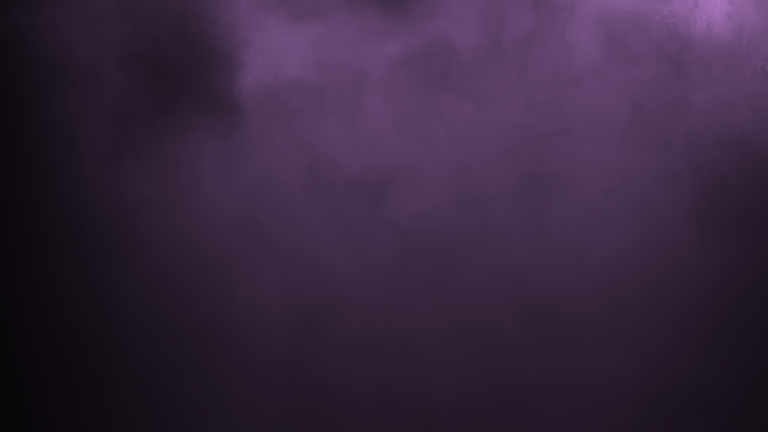
Reproduce this background procedurally as a Shadertoy shader.

```glsl
const vec3 SMOKE_TINT = vec3(0.89, 0.62, 1.0);
const float FLOOR_LIGHT = 0.125;   // brightness along the bottom
const float CEILING_LIGHT = 0.39;  // brightness along the top
const float RIGHT_SHADE = 0.60;    // darkening of the lower right side
const float WARP_AMOUNT = 0.08;    // how far the smoke edges are bent
const float SOFT_CONTRAST = 0.22;  // cloud contrast low down
const float TOP_CONTRAST = 0.50;   // cloud contrast near the top
const float WISP_LIGHT = 0.10;     // strength of the thin strands
const float BLACK_LEVEL = 0.018;
const int OCTAVES = 6;

float hash(vec2 p) {
    return fract(sin(dot(p, vec2(127.1, 311.7))) * 43758.5453);
}

float noise(vec2 p) {
    vec2 cell = floor(p);
    vec2 f = fract(p);
    f = f * f * f * (f * (f * 6.0 - 15.0) + 10.0);
    float low = mix(hash(cell), hash(cell + vec2(1.0, 0.0)), f.x);
    float high = mix(hash(cell + vec2(0.0, 1.0)), hash(cell + vec2(1.0)), f.x);
    return mix(low, high, f.y);
}

float fbm(vec2 p) {
    const mat2 turn = mat2(0.8, 0.6, -0.6, 0.8);
    float sum = 0.0;
    float weight = 0.5;
    for (int i = 0; i < OCTAVES; i++) {
        sum += weight * noise(p);
        p = turn * p * 2.03 + 17.3;
        weight *= 0.5;
    }
    return sum;
}

// Soft elliptical patch of light or shade
float puff(vec2 uv, vec2 centre, vec2 radius) {
    vec2 d = (uv - centre) / radius;
    return exp(-dot(d, d));
}

// Broad lighting, brightest at the upper right
float ambientLight(vec2 uv) {
    float rise = mix(FLOOR_LIGHT, CEILING_LIGHT, smoothstep(-0.1, 0.95, uv.y));
    float left = smoothstep(-0.12, 0.46, uv.x);
    float right = 1.0 - RIGHT_SHADE * smoothstep(0.74, 1.08, uv.x)
                * (1.0 - smoothstep(0.45, 1.0, uv.y));
    return rise * left * right;
}

// Bright plumes and dark gaps
float plumes(vec2 uv) {
    float light = 0.20 * puff(uv, vec2(0.94, 1.04), vec2(0.13, 0.14));
    light += 0.04 * puff(uv, vec2(0.76, 0.95), vec2(0.14, 0.22));
    light += 0.08 * puff(uv, vec2(0.36, 0.93), vec2(0.06, 0.18));
    light += 0.05 * puff(uv, vec2(0.09, 0.93), vec2(0.07, 0.14));
    light += 0.03 * puff(uv, vec2(0.26, 0.58), vec2(0.10, 0.14));
    light -= 0.13 * puff(uv, vec2(0.50, 1.02), vec2(0.06, 0.06));
    // Pocket with a crisp right side
    float pocket = puff(uv, vec2(0.27, 0.84), vec2(0.11, 0.15));
    light -= 0.13 * pocket * (1.0 - smoothstep(0.31, 0.335, uv.x));
    return light;
}

void mainImage(out vec4 fragColor, in vec2 fragCoord) {
    vec2 uv = fragCoord / iResolution.xy;
    vec2 p = fragCoord / iResolution.y;

    // Bend the space so that patches gain smoky outlines
    vec2 bend = vec2(fbm(p * 5.0 + 3.1), fbm(p * 5.0 + 41.7)) - 0.49;
    float light = ambientLight(uv) + plumes(uv + WARP_AMOUNT * bend);

    // Cloud texture, stronger towards the top
    float height = smoothstep(0.35, 1.0, uv.y);
    float cloud = fbm(p * 7.0 + bend * 1.6 + 9.0) - 0.49;
    light *= 1.0 + mix(SOFT_CONTRAST, TOP_CONTRAST, height) * cloud;

    // Faint broken strands, mostly near the upper corners
    float strand = abs(fbm(p * vec2(7.0, 4.0) + bend * 2.5 + 60.0) - 0.49);
    float wisp = 1.0 - smoothstep(0.0, 0.06, strand);
    wisp *= smoothstep(0.4, 0.7, noise(p * 5.0 + 23.0));
    float sides = 0.4 + smoothstep(0.2, 0.45, abs(uv.x - 0.5));
    light *= 1.0 + WISP_LIGHT * wisp * sides * height;

    light = max(light, 0.0) + BLACK_LEVEL;
    fragColor = vec4(SMOKE_TINT * light, 1.0);
}
```
